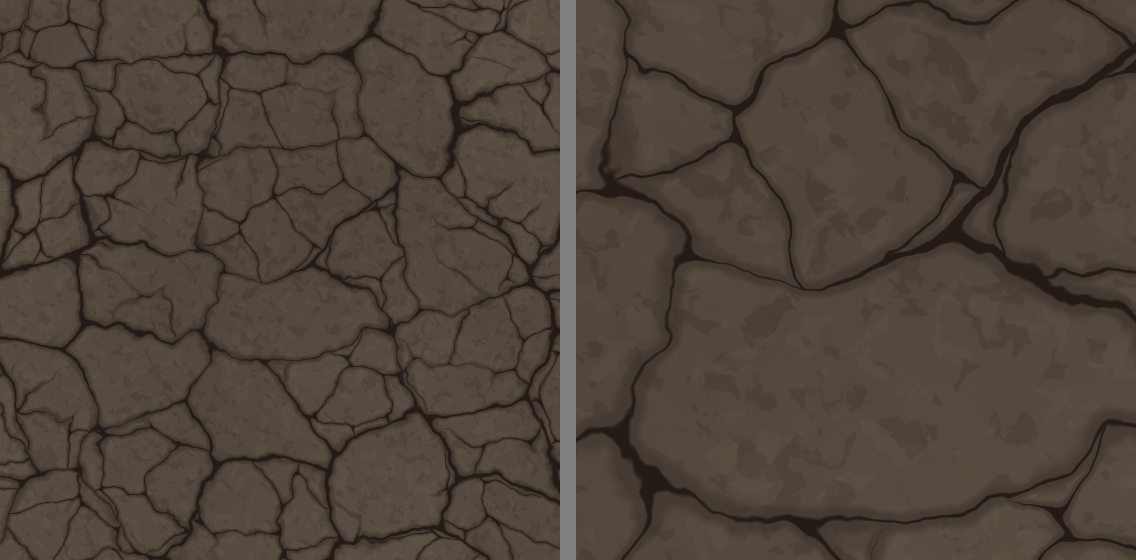
Left: the whole. Right: its middle third, enlarged.
Give the GLSL for this texture, as a Shadertoy shader.

```glsl
// Dry cracked earth: rounded Voronoi plates split by dark cracks of varying width.
// Each plate carries its own finer Voronoi of hairline cracks that taper away,
// with shaded rims, broad tone drift and small crisp flecks on the surface.

#define PLATES vec2(5.0, 5.8)      // large plates across the canvas
#define SHARDS vec2(8.6, 9.8)      // finer pieces across the canvas
#define ROUNDING 36.0              // lower values open the junctions wider
#define CRACK_MIN 0.0003
#define CRACK_MAX 0.0030
#define HAIRLINE 0.0007
#define RIM_WIDTH 0.0090
#define FLECK_SCALE 88.0
#define CRACK_COLOR vec3(0.140, 0.100, 0.088)
#define RIM_COLOR vec3(0.240, 0.203, 0.172)
#define DARK_EARTH vec3(0.293, 0.254, 0.213)
#define LIGHT_EARTH vec3(0.364, 0.322, 0.274)

float hash(vec2 p) {
    return fract(sin(dot(p, vec2(127.1, 311.7))) * 43758.5453);
}

vec2 hash2(vec2 p) {
    return vec2(hash(p), hash(p + 37.3));
}

float noise(vec2 p) {
    vec2 i = floor(p), f = fract(p);
    f = f * f * (3.0 - 2.0 * f);
    return mix(mix(hash(i), hash(i + vec2(1, 0)), f.x),
               mix(hash(i + vec2(0, 1)), hash(i + vec2(1, 1)), f.x), f.y);
}

float fbm(vec2 p) {
    float sum = 0.0, weight = 0.533;
    for (int i = 0; i < 4; i++) {
        sum += weight * noise(p);
        p = mat2(1.6, 1.2, -1.2, 1.6) * p + 9.7;
        weight *= 0.5;
    }
    return sum;
}

vec2 warp(vec2 p) {
    return vec2(fbm(p), fbm(p + 41.0)) - 0.5;
}

// x: smooth distance to the cell border, yz: cell index
vec3 voronoi(vec2 p) {
    vec2 base = floor(p), nearest = vec2(0.0), id = base;
    float best = 8.0;
    for (int y = -1; y <= 1; y++)
    for (int x = -1; x <= 1; x++) {
        vec2 cell = base + vec2(x, y);
        vec2 r = cell + hash2(cell) - p;
        if (dot(r, r) < best) {
            best = dot(r, r);
            nearest = r;
            id = cell;
        }
    }
    float sum = 0.0;
    for (int y = -2; y <= 2; y++)
    for (int x = -2; x <= 2; x++) {
        vec2 cell = id + vec2(x, y);
        vec2 r = cell + hash2(cell) - p;
        vec2 across = r - nearest;
        if (dot(across, across) > 1e-4)
            sum += exp(-ROUNDING * dot(0.5 * (r + nearest), normalize(across)));
    }
    return vec3(-log(sum + 1e-9) / ROUNDING, id);
}

void mainImage(out vec4 fragColor, in vec2 fragCoord) {
    vec2 uv = fragCoord / iResolution.y;
    float pixel = 1.0 / iResolution.y;
    vec2 p = uv + 0.095 * warp(uv * 6.0) + 0.026 * warp(uv * 26.0 + 5.0);

    // Main cracks
    vec3 plate = voronoi(p * PLATES + 3.0);
    float crackWidth = mix(CRACK_MIN, CRACK_MAX, smoothstep(0.2, 0.8, noise(uv * 5.0 + 8.0)));
    float plateGap = plate.x / PLATES.y - crackWidth;

    // Hairline cracks, different in each plate
    vec2 plateShift = floor(40.0 * hash2(plate.yz + 11.0)) + hash2(plate.yz);
    vec3 shard = voronoi(p * SHARDS + plateShift);
    float split = 0.7 * noise(uv * 7.0 + 20.0) + 0.5 * hash(plate.yz + 4.0);
    float hairWidth = mix(-0.012, HAIRLINE, smoothstep(0.30, 0.66, split));
    float shardGap = shard.x / SHARDS.y - hairWidth;

    // Earth tone: broad drift plus a slight step between plates
    float tone = 0.56 + 0.75 * (fbm(uv * 3.2 + 2.0) - 0.5);
    tone += 0.16 * (hash(plate.yz + 7.0) - 0.5);
    tone += 0.25 * (fbm(uv * 30.0) - 0.5);

    // Dark and light flecks
    vec2 q = mat2(0.8, 0.6, -0.6, 0.8) * uv * FLECK_SCALE;
    q += 1.8 * warp(q * 0.6);
    float darkFleck = smoothstep(0.60, 0.67, fbm(q * vec2(0.8, 1.0)));
    float lightFleck = smoothstep(0.58, 0.67, fbm(q * vec2(0.9, 0.7) + 70.0));
    tone += 0.24 * lightFleck - 0.42 * darkFleck;
    vec3 color = mix(DARK_EARTH, LIGHT_EARTH, clamp(tone, -0.15, 1.15));

    // Shaded rims, then the cracks themselves
    float gap = min(plateGap, shardGap * 1.5);
    float rimEdge = RIM_WIDTH * (0.7 + 0.6 * noise(uv * 30.0));
    float rim = 1.0 - smoothstep(0.3 * rimEdge, rimEdge, gap);
    color = mix(color, RIM_COLOR, 0.68 * rim);
    float crack = 1.0 - smoothstep(-pixel, pixel + 0.0006, gap);
    color = mix(color, CRACK_COLOR, crack);

    fragColor = vec4(color, 1.0);
}
```
